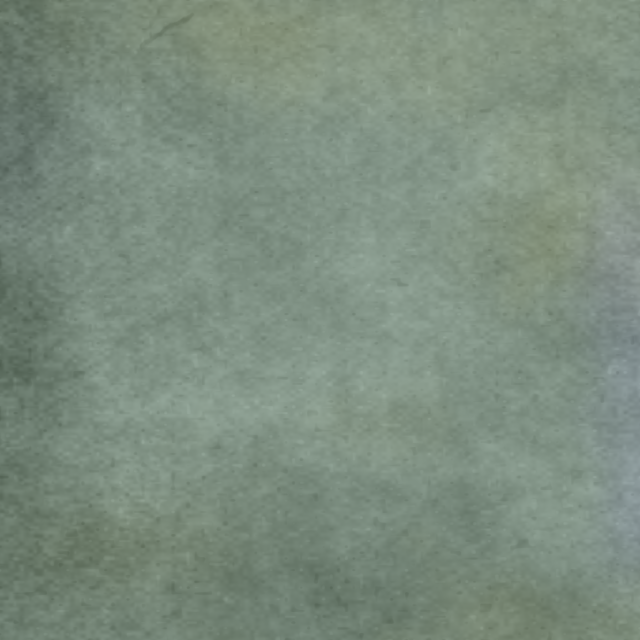
A Shadertoy shader for this texture:

```glsl
#define BASE_COLOR vec3(0.484, 0.554, 0.502)
#define TONE_TINT vec3(0.98, 1.02, 1.04)
#define OLIVE_SHIFT vec3(0.012, 0.002, -0.022)
#define SLATE_SHIFT vec3(-0.005, -0.022, 0.035)
#define CLOUD_SCALE 4.5
#define CLOUD_CONTRAST 0.17
#define MOTTLE_SCALE 26.0
#define MOTTLE_CONTRAST 0.065
#define GRAIN_SCALE vec2(125.0, 165.0)
#define GRAIN_CONTRAST 0.085
#define BAND_STRENGTH 0.042
#define CRACK_DEPTH 0.075

float hash(vec2 p) {
    return fract(sin(dot(p, vec2(127.1, 311.7))) * 43758.5453);
}

float noise(vec2 p) {
    vec2 cell = floor(p), f = fract(p);
    f = f * f * (3.0 - 2.0 * f);
    float low = mix(hash(cell), hash(cell + vec2(1, 0)), f.x);
    float high = mix(hash(cell + vec2(0, 1)), hash(cell + vec2(1, 1)), f.x);
    return mix(low, high, f.y);
}

// Layered noise centred on zero, rotated per octave to hide the lattice
float fbm(vec2 p) {
    float sum = 0.0, amplitude = 0.5;
    for (int i = 0; i < 5; i++) {
        sum += amplitude * (noise(p) - 0.5);
        p = mat2(1.6, 1.2, -1.2, 1.6) * p + 17.3;
        amplitude *= 0.5;
    }
    return sum;
}

float segment(vec2 p, vec2 a, vec2 b) {
    vec2 ab = b - a;
    return length(p - a - ab * clamp(dot(p - a, ab) / dot(ab, ab), 0.0, 1.0));
}

float blob(vec2 p, vec2 center, vec2 radius) {
    vec2 d = (p - center) / radius;
    return exp(-dot(d, d));
}

// Broad stains and worn areas
float stains(vec2 p) {
    float tone = 0.035 * smoothstep(0.35, 1.0, p.y) * smoothstep(0.4, 0.8, p.x);
    tone -= 0.085 * blob(p, vec2(0.0, 0.90), vec2(0.15, 0.22));
    tone -= 0.075 * blob(p, vec2(0.0, 0.44), vec2(0.14, 0.17));
    tone -= 0.070 * blob(p, vec2(0.18, 0.14), vec2(0.22, 0.11));
    tone -= 0.060 * blob(p, vec2(0.72, 0.05), vec2(0.25, 0.09));
    tone -= 0.050 * blob(p, vec2(0.82, 0.62), vec2(0.13, 0.09));
    tone -= 0.035 * blob(p, vec2(0.32, 0.88), vec2(0.12, 0.14));
    tone += 0.040 * blob(p, vec2(0.76, 0.74), vec2(0.07, 0.06));
    tone += 0.025 * blob(p, vec2(0.16, 0.82), vec2(0.06, 0.10));
    return tone;
}

// Pale streak bending down from the left, then running right
float paleBand(vec2 p) {
    float d = segment(p, vec2(-0.05, 0.66), vec2(0.11, 0.62));
    d = min(d, segment(p, vec2(0.11, 0.62), vec2(0.18, 0.39)));
    d = min(d, segment(p, vec2(0.18, 0.39), vec2(0.48, 0.34)));
    d = min(d, segment(p, vec2(0.46, 0.29), vec2(0.80, 0.275)));
    return exp(-d * d / 0.0011);
}

// Short hairline crack
float crack(vec2 p) {
    p += 0.016 * vec2(fbm(p * 45.0), fbm(p * 45.0 + 9.0));
    float d = min(segment(p, vec2(0.225, 0.925), vec2(0.240, 0.943)),
                  segment(p, vec2(0.240, 0.943), vec2(0.300, 0.974)));
    return (1.0 - smoothstep(0.001, 0.006, d)) * (0.45 + 0.55 * noise(p * 60.0));
}

void mainImage(out vec4 fragColor, in vec2 fragCoord) {
    vec2 uv = fragCoord / iResolution.xy;
    vec2 warp = vec2(fbm(uv * 9.0), fbm(uv * 9.0 + 31.0));
    vec2 p = uv + 0.09 * warp;

    // Large tones
    float tone = stains(p) + CLOUD_CONTRAST * fbm(p * CLOUD_SCALE + 4.0);
    tone += BAND_STRENGTH * paleBand(p) * (0.8 + fbm(uv * 18.0));

    // Surface mottling and fine, slightly flattened grain
    float roughness = 0.8 + 0.4 * smoothstep(0.5, 0.0, uv.x) + 0.3 * smoothstep(0.88, 1.0, uv.x);
    tone += MOTTLE_CONTRAST * fbm(uv * MOTTLE_SCALE);
    vec2 g = uv * GRAIN_SCALE + 1.5 * warp;
    float grain = 0.65 * (noise(g) - 0.5) + 0.45 * (noise(g * 0.52 + 40.0) - 0.5);
    tone += GRAIN_CONTRAST * roughness * grain;

    // Sparse pale flecks and dark pits
    float speck = noise(uv * vec2(85.0, 110.0) + 70.0);
    tone += 0.035 * smoothstep(0.80, 1.0, speck) - 0.040 * smoothstep(0.20, 0.0, speck);
    tone -= CRACK_DEPTH * crack(uv);

    // Colour drift: olive patches, blue-grey right edge
    float olive = smoothstep(-0.05, 0.25, fbm(uv * 3.2 + 12.0));
    olive += 0.9 * blob(p, vec2(0.42, 0.97), vec2(0.12, 0.08));
    olive += 0.8 * blob(p, vec2(0.20, 0.15), vec2(0.20, 0.10));
    olive += 0.7 * blob(p, vec2(0.82, 0.62), vec2(0.12, 0.09));
    float slate = smoothstep(0.87, 1.0, p.x) * smoothstep(0.02, 0.2, p.y) * smoothstep(0.82, 0.62, p.y);
    slate += 0.35 * blob(p, vec2(0.0, 0.75), vec2(0.14, 0.16));

    vec3 color = BASE_COLOR + TONE_TINT * (tone + 0.008);
    color += OLIVE_SHIFT * olive + SLATE_SHIFT * slate;
    fragColor = vec4(clamp(color, 0.0, 1.0), 1.0);
}
```
